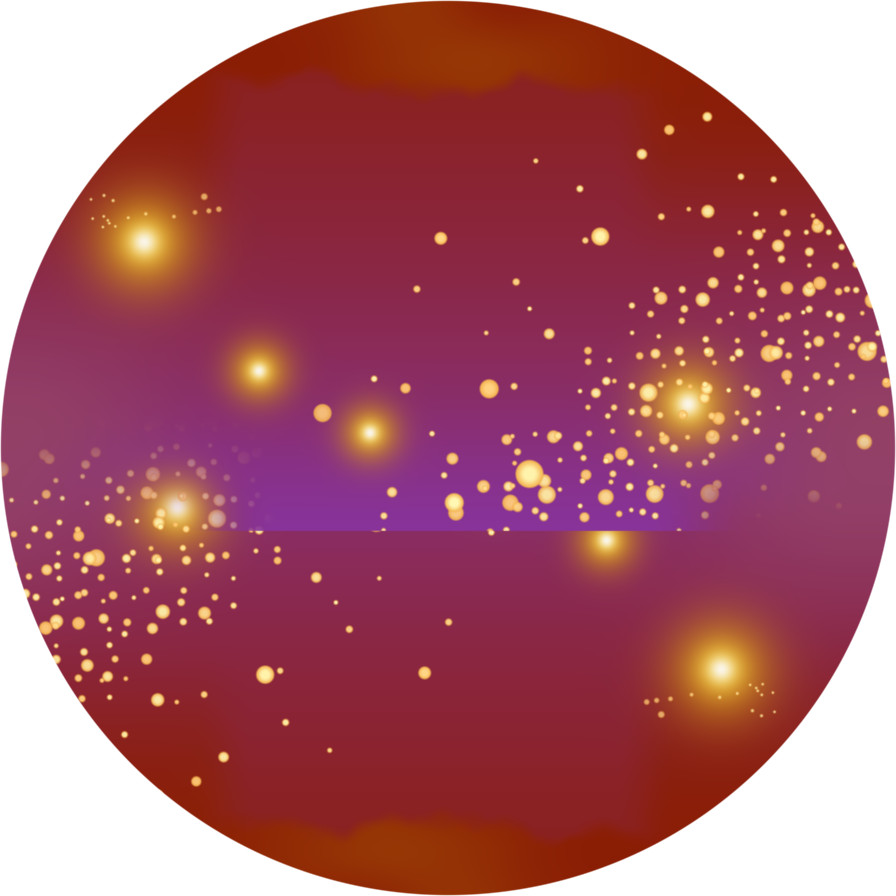
Reproduce this background procedurally as a WebGL 2 fragment shader.

```glsl
#version 300 es
precision highp float;
// A round crimson and violet sky with golden glows and drifting light dots.
// One scene is drawn twice: upright above a hard horizon, and turned half
// around below it; the two dissolve into each other towards the sides.
uniform vec2 u_resolution;
out vec4 outColor;

const float HORIZON = 0.4075;

vec2 hash2(vec2 p) {
  vec3 q = fract(p.xyx * vec3(0.1031, 0.1030, 0.0973));
  q += dot(q, q.yzx + 33.33);
  return fract((q.xx + q.yz) * q.zy);
}

float noise(vec2 p) {
  vec2 i = floor(p), f = fract(p);
  f = f * f * (3.0 - 2.0 * f);
  return mix(mix(hash2(i).x, hash2(i + vec2(1, 0)).x, f.x),
             mix(hash2(i + vec2(0, 1)).x, hash2(i + vec2(1, 1)).x, f.x), f.y);
}

float segmentDistance(vec2 p, vec2 a, vec2 b) {
  vec2 ab = b - a;
  return length(p - a - ab * clamp(dot(p - a, ab) / dot(ab, ab), 0.0, 1.0));
}

// Soft-edged disc with a cream heart and an orange rim.
vec3 addDot(vec3 color, vec2 offset, float radius, float warmth, float opacity) {
  float d = length(offset), px = 1.0 / min(u_resolution.x, u_resolution.y);
  float cover = smoothstep(radius + px, radius - px - 0.001, d);
  vec3 heart = mix(vec3(1.0, 0.97, 0.70), vec3(1.0, 0.78, 0.45), warmth);
  vec3 disc = mix(heart, vec3(0.95, 0.68, 0.28), smoothstep(0.3, 1.1, d / radius));
  return mix(color, disc, cover * opacity);
}

vec3 addGlow(vec3 color, vec2 offset, float radius) {
  float d = length(offset) / radius;
  vec3 light = mix(vec3(0.83, 0.58, 0.08), vec3(1.0, 0.87, 0.28), exp(-d * d * 4.0));
  light = mix(light, vec3(1.0, 1.0, 0.94), exp(-d * d * 20.0));
  return mix(color, light, 0.95 * exp(-d * d * 1.1));
}

// Chance that a dot appears: a diagonal stream plus loose stragglers.
float streamDensity(vec2 p) {
  float d = segmentDistance(p, vec2(0.65, 0.42), vec2(0.93, 0.70));
  return 0.85 * smoothstep(0.19, 0.03, d) + 0.12 * smoothstep(0.34, 0.15, d);
}

// One dot at most per cell of a grid, kept inside its cell.
vec3 scatter(vec3 color, vec2 p, float cells, float seed, vec2 radii) {
  vec2 id = floor(p * cells);
  vec2 place = hash2(id + seed), kind = hash2(id + seed + 71.0);
  float radius = mix(radii.x, radii.y, kind.y * kind.y);
  vec2 center = (id + mix(vec2(0.27), vec2(0.73), place)) / cells;
  float shown = step(kind.x, streamDensity(center));
  return addDot(color, p - center, radius, place.x, shown * 0.95);
}

vec3 sky(vec2 p) {
  // Vertical ramp from violet through wine to crimson.
  vec3 c = mix(vec3(0.53, 0.20, 0.61), vec3(0.54, 0.17, 0.36), smoothstep(0.38, 0.63, p.y));
  c = mix(c, vec3(0.54, 0.145, 0.23), smoothstep(0.57, 0.77, p.y));
  c = mix(c, vec3(0.54, 0.13, 0.13), smoothstep(0.72, 0.92, p.y));

  // Dusty rose haze at both sides.
  float side = smoothstep(0.22, 0.48, abs(p.x - 0.5));
  float haze = exp(-pow((p.y - 0.51) / 0.13, 2.0));
  c = mix(c, vec3(0.58, 0.26, 0.39), side * haze * 0.9);

  // Rust cap: ragged in the middle, soft at the sides.
  float ragged = 0.885 + 0.035 * noise(p * vec2(17, 9)) + 0.012 * noise(p * 55.0);
  float cap = mix(smoothstep(-0.008, 0.018, p.y - ragged),
                  smoothstep(0.68, 0.94, p.y), smoothstep(0.20, 0.27, abs(p.x - 0.48)));
  float flame = exp(-pow((p.x - 0.52) / 0.15, 2.0)) * noise(p * vec2(7, 15));
  return mix(c, vec3(0.54, 0.115, 0.02) + vec3(0.06, 0.12, 0.0) * flame, cap);
}

vec3 scene(vec2 p) {
  vec3 c = sky(p);
  c = addGlow(c, p - vec2(0.161, 0.730), 0.060);
  c = addGlow(c, p - vec2(0.289, 0.586), 0.036);
  c = addGlow(c, p - vec2(0.413, 0.517), 0.034);
  c = addGlow(c, p - vec2(0.768, 0.549), 0.054);

  // Stream of dots, coarse to fine.
  c = scatter(c, p, 17.0, 5.0, vec2(0.006, 0.011));
  c = scatter(c, p, 27.0, 19.0, vec2(0.004, 0.008));
  c = scatter(c, p, 36.0, 43.0, vec2(0.003, 0.005));

  // Lone large dots away from the stream.
  c = addDot(c, p - vec2(0.591, 0.471), 0.0160, 0.1, 1.0);
  c = addDot(c, p - vec2(0.507, 0.439), 0.0110, 0.0, 1.0);
  c = addDot(c, p - vec2(0.546, 0.566), 0.0110, 0.8, 1.0);
  c = addDot(c, p - vec2(0.670, 0.736), 0.0105, 0.1, 1.0);
  c = addDot(c, p - vec2(0.492, 0.734), 0.0075, 0.7, 1.0);
  c = addDot(c, p - vec2(0.360, 0.539), 0.0105, 0.9, 0.9);

  // Arc of tiny sparks over the large glow.
  for (float i = 0.0; i < 16.0; i++) {
    vec2 h = hash2(vec2(i, 8.0));
    vec2 spark = vec2(mix(0.10, 0.26, h.x), mix(0.742, 0.785, h.y));
    c = addDot(c, p - spark, 0.002 + 0.003 * h.y * h.x, h.x, 0.75);
  }
  return c;
}

void main() {
  float size = min(u_resolution.x, u_resolution.y), px = 1.0 / size;
  vec2 p = (gl_FragCoord.xy - 0.5 * u_resolution) * px + 0.5;

  // Hard horizon in the middle, long dissolve at the sides.
  float hard = smoothstep(-px, px, p.y - HORIZON);
  float soft = smoothstep(HORIZON, HORIZON + 0.13, p.y);
  float middle = smoothstep(0.20, 0.31, p.x) * smoothstep(0.84, 0.72, p.x);
  vec3 color = mix(scene(vec2(0.966, 0.983) - p), scene(p), mix(soft, hard, middle));

  // Round frame on white.
  float inside = smoothstep(px, -px, length(p - 0.5) - 0.499);
  outColor = vec4(mix(vec3(1.0), color, inside), 1.0);
}
```
